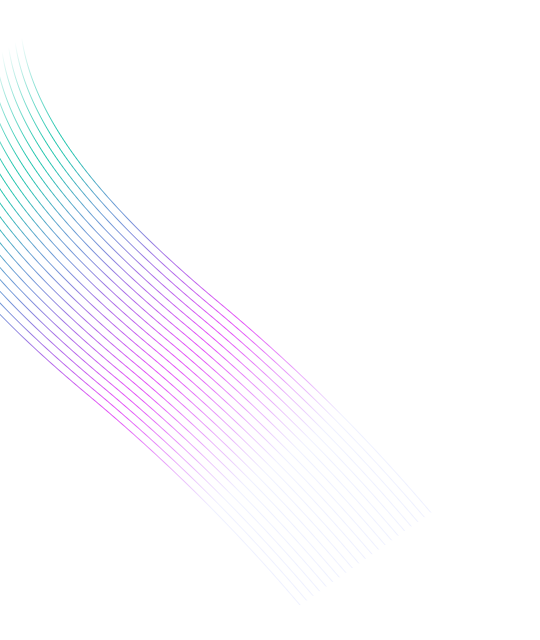
Write a Shadertoy shader that draws this background.

```glsl
// Draws a ribbon of fine parallel curves fading from teal through violet to pale lavender on white.

#define LINE_COUNT 21
#define LINE_STEP vec2(-0.01022, 0.00723)
#define LINE_WIDTH 0.0014
#define CURVE_START vec2(0.0339, 0.0586)
#define CURVE_BEND vec2(0.3421, 0.4727)
#define CURVE_END vec2(0.6732, 0.8008)
#define CURVE_SLOPES vec3(0.14, 1.20, 0.85)

const vec3 TEAL = vec3(0.08, 0.76, 0.66);
const vec3 BLUE = vec3(0.40, 0.58, 0.83);
const vec3 VIOLET = vec3(0.68, 0.38, 0.91);
const vec3 MAGENTA = vec3(0.88, 0.28, 0.96);
const vec3 LAVENDER = vec3(0.93, 0.94, 1.0);

// Cubic through a and b, as x over y; returns x and its slope dx/dy.
vec2 hermite(vec2 a, vec2 b, float slopeA, float slopeB, float y) {
    float h = b.y - a.y;
    float t = (y - a.y) / h;
    float rise = b.x - a.x;
    float c1 = h * slopeA;
    float c2 = 3.0 * rise - h * (2.0 * slopeA + slopeB);
    float c3 = h * (slopeA + slopeB) - 2.0 * rise;
    return vec2(a.x + t * (c1 + t * (c2 + t * c3)),
                (c1 + t * (2.0 * c2 + 3.0 * t * c3)) / h);
}

vec2 ribbonCurve(float y) {
    return y < CURVE_BEND.y
        ? hermite(CURVE_START, CURVE_BEND, CURVE_SLOPES.x, CURVE_SLOPES.y, y)
        : hermite(CURVE_BEND, CURVE_END, CURVE_SLOPES.y, CURVE_SLOPES.z, y);
}

// Colour along a line, by its height below the top.
vec3 lineColor(float y) {
    vec3 color = mix(TEAL, BLUE, smoothstep(0.22, 0.335, y));
    color = mix(color, VIOLET, smoothstep(0.32, 0.43, y));
    color = mix(color, MAGENTA, smoothstep(0.41, 0.50, y));
    return mix(color, LAVENDER, clamp((y - 0.505) / 0.145, 0.0, 1.0));
}

// Share of a pixel-wide window covered by a stroke at distance d.
float strokeCoverage(float d, float pixel) {
    float halfWidth = 0.5 * LINE_WIDTH;
    float high = min(d + 0.5 * pixel, halfWidth);
    float low = max(d - 0.5 * pixel, -halfWidth);
    return max(high - low, 0.0) / pixel;
}

void mainImage(out vec4 fragColor, in vec2 fragCoord) {
    // Height units, measured downward from the top left.
    float pixel = 1.0 / iResolution.y;
    vec2 p = vec2(fragCoord.x, iResolution.y - fragCoord.y) * pixel;
    vec3 color = vec3(1.0);

    // Each line is the same curve, shifted across the ribbon.
    for (int i = 0; i < LINE_COUNT; i++) {
        vec2 q = p - float(i) * LINE_STEP;
        vec2 curve = ribbonCurve(q.y);
        float d = abs(q.x - curve.x) * inversesqrt(1.0 + curve.y * curve.y);

        // Fade in at the top and end cleanly at the tip.
        float fadeIn = clamp((q.y - CURVE_START.y) / 0.15, 0.0, 1.0);
        float tip = clamp((CURVE_END.y - q.y) / pixel + 0.5, 0.0, 1.0);
        color = mix(color, lineColor(q.y), strokeCoverage(d, pixel) * fadeIn * tip);
    }
    fragColor = vec4(color, 1.0);
}
```
